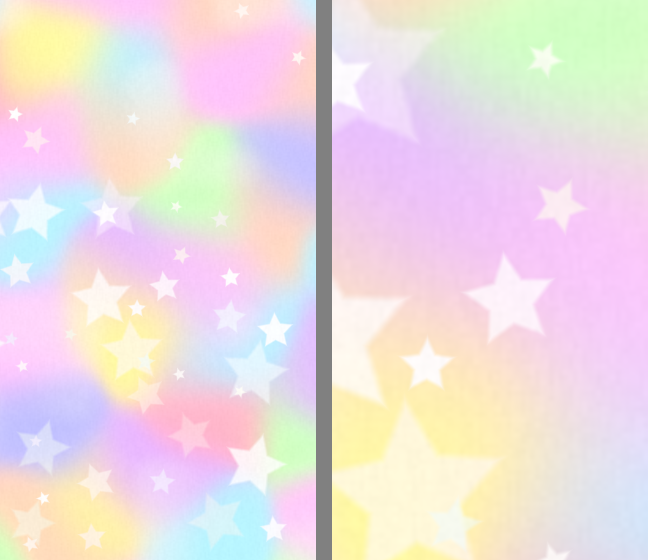
Left: the whole. Right: its middle third, enlarged.
Give the GLSL for this background, as a WebGL 1 fragment shader.

```glsl
precision highp float;
uniform vec2 u_resolution;

float hash(vec2 p) {
  return fract(sin(dot(p, vec2(127.1, 311.7))) * 43758.5);
}

vec2 hash2(vec2 p) {
  return vec2(hash(p), hash(p + 37.3));
}

float noise(vec2 p) {
  vec2 cell = floor(p), f = fract(p);
  f = f * f * (3.0 - 2.0 * f);
  return mix(mix(hash(cell), hash(cell + vec2(1, 0)), f.x),
             mix(hash(cell + vec2(0, 1)), hash(cell + 1.0), f.x), f.y);
}

// Pastel palette, each colour owning a slice of 0..1
vec3 pastel(float t) {
  vec3 c = vec3(1.0, 0.84, 0.74);
  c = mix(c, vec3(1.0, 0.71, 0.78), step(0.19, t));
  c = mix(c, vec3(1.0, 0.77, 0.97), step(0.31, t));
  c = mix(c, vec3(0.89, 0.72, 1.0), step(0.44, t));
  c = mix(c, vec3(0.75, 0.75, 1.0), step(0.57, t));
  c = mix(c, vec3(0.73, 0.94, 1.0), step(0.65, t));
  c = mix(c, vec3(0.80, 1.0, 0.75), step(0.80, t));
  return mix(c, vec3(1.0, 0.96, 0.64), step(0.90, t));
}

// Blurred patches: gaussian blend of jittered coloured cells
vec3 clouds(vec2 p) {
  p = p * 3.3 + 0.5 * vec2(noise(p * 4.0), noise(p * 4.0 + 19.0));
  vec2 base = floor(p);
  vec3 sum = vec3(0.0);
  float total = 0.0;
  for (int j = -2; j <= 2; j++) {
    for (int i = -2; i <= 2; i++) {
      vec2 id = base + vec2(i, j);
      vec2 d = p - id - 0.1 - 0.8 * hash2(id + 5.0);
      float w = exp(-4.8 * dot(d, d));
      float pick = fract(dot(id, vec2(0.755, 0.57)) + 0.2 * hash(id + 71.0));
      sum += w * pastel(pick);
      total += w;
    }
  }
  vec3 col = sum / total;
  // Restore the vividness and brightness lost by blending
  float grey = dot(col, vec3(0.333));
  return min(mix(vec3(grey), col, 1.15) + 0.015, 1.0);
}

// Approximate signed distance to a five-pointed star with tip radius r
float star(vec2 p, float r) {
  float a = mod(atan(p.x, p.y) + 0.62832, 1.25664) - 0.62832;
  vec2 q = length(p) * vec2(cos(a), abs(sin(a)));
  return dot(q - vec2(r, 0.0), vec2(0.443, 0.897));
}

// Scattered translucent stars; radius and opacity are (min, max)
vec3 addStars(vec3 col, vec2 p, float cells, vec2 radius, vec2 opacity,
              float density, float blur, float top, float seed) {
  vec2 base = floor(p * cells);
  blur = max(blur, 0.8 / u_resolution.x);
  for (int j = -1; j <= 1; j++) {
    for (int i = -1; i <= 1; i++) {
      vec2 id = base + vec2(i, j);
      vec2 rnd = hash2(id + seed);
      vec2 look = hash2(id + seed + 11.7);
      vec2 center = (id + 0.15 + 0.7 * hash2(id + seed + 53.1)) / cells;
      float angle = (look.y - 0.5) * 0.9;
      float c = cos(angle), s = sin(angle);
      float d = star(mat2(c, s, -s, c) * (p - center), mix(radius.x, radius.y, rnd.y));
      float shape = 1.0 - smoothstep(-blur, blur, d);
      float present = step(rnd.x, density) * step(center.y, top);
      vec3 tint = mix(vec3(1.0), pastel(look.y), 0.25 * (1.0 - look.x));
      col = mix(col, tint, shape * present * mix(opacity.x, opacity.y, look.x));
    }
  }
  return col;
}

void main() {
  vec2 p = gl_FragCoord.xy / u_resolution.x;
  vec3 col = clouds(p);

  // Pale haze drifting over the patches
  col = mix(col, vec3(1.0, 0.98, 0.97), 0.35 * smoothstep(0.6, 0.95, noise(p * 4.0 + 8.0)));

  // Large soft stars, then medium, then small crisp ones
  col = addStars(col, p, 4.0, vec2(0.065, 0.11), vec2(0.3, 0.8), 0.45, 0.006, 1.28, 3.0);
  col = addStars(col, p, 5.0, vec2(0.04, 0.065), vec2(0.4, 0.95), 0.3, 0.0035, 1.45, 29.0);
  col = addStars(col, p, 6.0, vec2(0.018, 0.032), vec2(0.5, 1.0), 0.4, 0.003, 1.8, 83.0);

  // Faint fine grain
  float grain = noise(p * vec2(200.0, 60.0)) + noise(p * vec2(140.0, 180.0) + 7.0) - 1.0;
  gl_FragColor = vec4(col + 0.013 * grain, 1.0);
}
```
